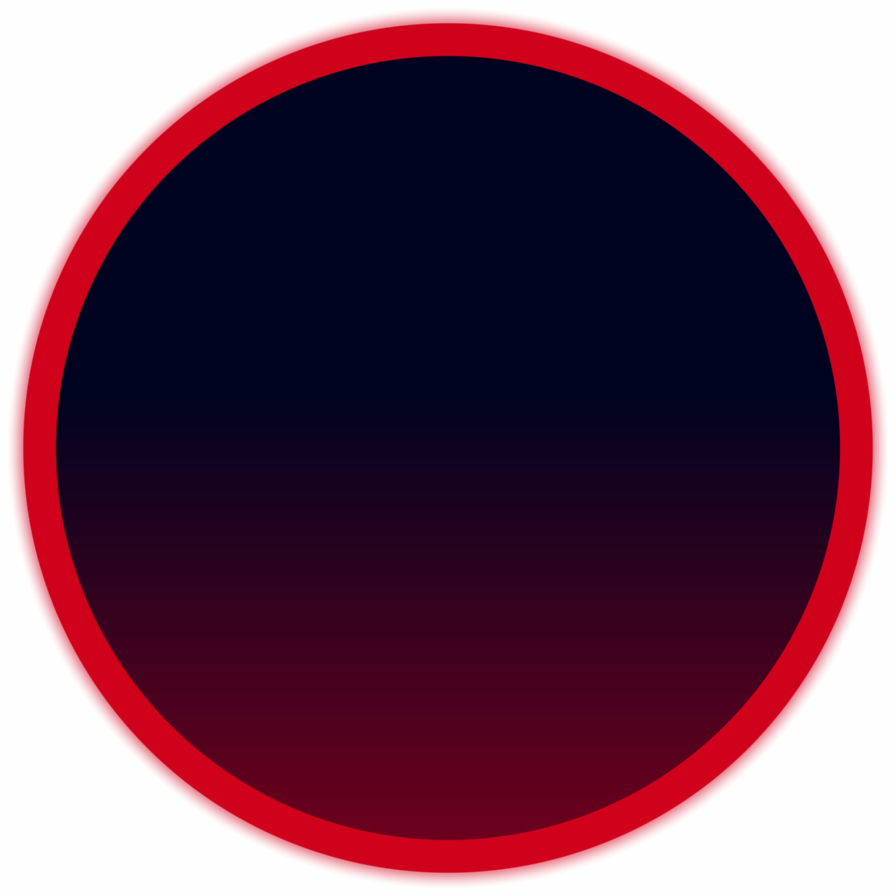
This background is drawn by a Shadertoy shader. Its source:

```glsl
// A round badge on white: a dark disc that fades from navy to deep red,
// held by a bright red ring with a soft outer glow.
// One circle distance gives the disc, ring and glow; a vertical ramp fills it.

#define OUTER_RADIUS 0.474
#define INNER_RADIUS 0.4375
#define GLOW_SPREAD 0.020
#define FADE_TOP 0.555
#define FADE_BOTTOM 0.0625
#define PAPER vec3(1.0, 0.998, 0.998)
#define RING_RED vec3(0.815, 0.005, 0.105)
#define NAVY vec3(0.0, 0.012, 0.122)
#define DEEP_RED vec3(0.425, 0.0, 0.112)

// Coverage of the region where the signed distance is negative.
float coverage(float signedDist, float softness) {
    return 1.0 - smoothstep(-softness, softness, signedDist);
}

void mainImage(out vec4 fragColor, in vec2 fragCoord) {
    // Centred square canvas, origin at the lower left.
    float side = min(iResolution.x, iResolution.y);
    vec2 uv = (fragCoord - 0.5 * iResolution.xy) / side + 0.5;
    float edge = 1.0 / side;
    float radius = length(uv - 0.5);

    // Glow, strongest under the rim of the ring.
    float glow = coverage(radius - OUTER_RADIUS, GLOW_SPREAD);
    vec3 color = mix(PAPER, RING_RED, glow);

    // Solid ring.
    color = mix(color, RING_RED, coverage(radius - OUTER_RADIUS, edge));

    // Inner disc, with its fade starting just above the middle.
    float fade = clamp((FADE_TOP - uv.y) / (FADE_TOP - FADE_BOTTOM), 0.0, 1.0);
    vec3 disc = mix(NAVY, DEEP_RED, fade);
    color = mix(color, disc, coverage(radius - INNER_RADIUS, edge));

    fragColor = vec4(color, 1.0);
}
```
